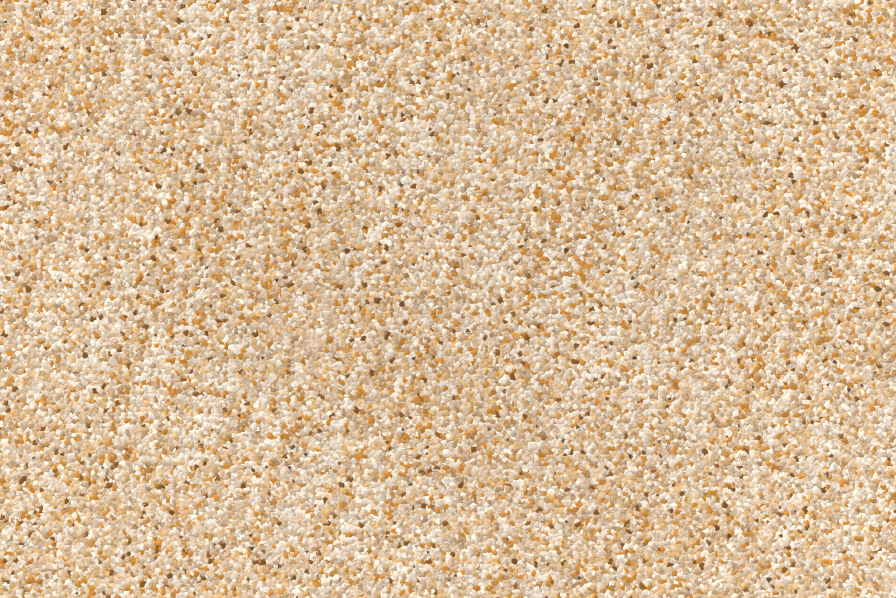
This texture is drawn by a Shadertoy shader. Its source:

```glsl
// Dry beach sand: small stretched grains softly blended where they touch, with
// broken shadows between them, fine grit, sparse dark and shell flecks, and
// faint broad shading. Each pixel averages a small grid of samples.

const float GRAINS = 158.0;        // grain cells per canvas height
const float FLECKS = 44.0;         // fleck cells per canvas height
const float SIZE_SPREAD = 0.42;    // how much grain sizes differ
const float STRETCH = 0.6;         // how elongated grains may be
const float WARP = 0.38;           // raggedness of grain outlines
const float BLEND = 11.0;          // sharpness of borders between grains
const float SHADOW_WIDTH = 0.30;
const float SHADOW = 0.60;
const float DOME_LIGHT = 0.20;     // light and shade across one grain
const float TINT_SPREAD = 0.13;    // brightness range between grains
const float GRIT = 0.12;           // strength of the finest relief
const float DARK_SHARE = 0.06;
const float SHELL_SHARE = 0.03;
const vec2 LIGHT_DIR = vec2(-0.55, 0.83);
const int SAMPLES = 2;             // samples per pixel side

const vec3 CREAM = vec3(0.87, 0.765, 0.645);
const vec3 PALE  = vec3(0.95, 0.895, 0.825);
const vec3 HONEY = vec3(0.87, 0.71, 0.50);
const vec3 BROWN = vec3(0.76, 0.61, 0.45);
const vec3 AMBER = vec3(0.81, 0.55, 0.24);
const vec3 UMBER = vec3(0.54, 0.36, 0.18);
const vec3 SOOT  = vec3(0.28, 0.23, 0.18);
const vec3 SHELL = vec3(0.97, 0.94, 0.89);
const vec3 SHADOW_TINT = vec3(0.68, 0.60, 0.50);

float hash(vec2 p) {
    return fract(sin(dot(p, vec2(127.1, 311.7))) * 43758.5453);
}

vec2 hash2(vec2 p) {
    return vec2(hash(p), hash(p + 57.3));
}

float valueNoise(vec2 p) {
    vec2 i = floor(p), f = fract(p);
    f = f * f * (3.0 - 2.0 * f);
    return mix(mix(hash(i), hash(i + vec2(1, 0)), f.x),
               mix(hash(i + vec2(0, 1)), hash(i + vec2(1, 1)), f.x), f.y);
}

mat2 rotation(float a) {
    return mat2(cos(a), sin(a), -sin(a), cos(a));
}

// Mineral colour chosen by cumulative share
vec3 mineral(float r) {
    if (r < 0.38) return CREAM;
    if (r < 0.65) return PALE;
    if (r < 0.81) return HONEY;
    if (r < 0.89) return BROWN;
    if (r < 0.97) return AMBER;
    return UMBER;
}

// Ragged grains of uneven size, blended by closeness
vec3 grainColor(vec2 uv) {
    vec2 p = uv * GRAINS;
    vec2 ragged = vec2(valueNoise(p * 1.7), valueNoise(p * 1.7 + 31.4)) - 0.5;
    p += 2.0 * WARP * ragged;
    vec2 base = floor(p);
    float nearest = 9.0, second = 9.0, total = 0.0;
    vec3 color = vec3(0.0);
    for (int y = -1; y <= 1; y++)
    for (int x = -1; x <= 1; x++) {
        vec2 cell = base + vec2(x, y);
        vec2 offset = p - cell - hash2(cell);
        float size = hash(cell + 19.7), tone = hash(cell + 41.9);
        vec2 shape = rotation(6.2832 * tone) * offset;
        shape.y *= 1.0 + STRETCH * fract(size * 7.0);
        float d = length(shape) - SIZE_SPREAD * size;
        second = min(second, max(nearest, d));
        nearest = min(nearest, d);
        float weight = exp(-BLEND * d);
        float light = 1.0 + TINT_SPREAD * (tone - 0.5) + DOME_LIGHT * dot(offset, LIGHT_DIR);
        color += weight * light * mineral(hash(cell + 83.1));
        total += weight;
    }
    color /= total;
    float gap = 1.0 - smoothstep(0.0, SHADOW_WIDTH, second - nearest);
    float broken = smoothstep(0.35, 0.85, valueNoise(p * 0.9 + 9.2));
    color *= mix(vec3(1.0), SHADOW_TINT, SHADOW * gap * broken);
    return color * (1.0 + GRIT * (valueNoise(uv * GRAINS * 2.1) - 0.5));
}

// Sparse larger flecks: dark minerals and shell chips
vec3 addFleck(vec3 color, vec2 uv) {
    vec2 p = uv * FLECKS, cell = floor(p);
    float kind = hash(cell + 7.7);
    if (kind > DARK_SHARE + SHELL_SHARE) return color;
    vec2 offset = fract(p) - 0.3 - 0.4 * hash2(cell + 3.3);
    offset = rotation(6.2832 * hash(cell + 11.1)) * offset;
    offset.y *= 1.0 + 0.6 * hash(cell + 23.9);
    float radius = mix(0.10, 0.21, pow(hash(cell + 31.3), 2.0));
    float wobble = 0.03 * sin(3.0 * atan(offset.y, offset.x) + 40.0 * kind);
    float cover = smoothstep(0.06, -0.06, length(offset) - radius - wobble);
    vec3 tint = kind < DARK_SHARE ? mix(SOOT, UMBER, 0.8 * hash(cell + 61.7)) : SHELL;
    return mix(color, tint, 0.9 * cover);
}

// Uneven ground: slightly darker middle and faint slanted dimples
float groundShade(vec2 uv, float aspect) {
    vec2 q = uv - vec2(0.5 * aspect, 0.56);
    float rim = smoothstep(0.05, 0.95, length(q * vec2(0.9, 1.1)));
    float dimple = valueNoise(rotation(0.6) * uv * vec2(17.0, 25.0)) - 0.5;
    return 0.98 + 0.045 * rim + 0.025 * dimple;
}

void mainImage(out vec4 fragColor, in vec2 fragCoord) {
    vec3 sum = vec3(0.0);
    for (int j = 0; j < SAMPLES; j++)
    for (int i = 0; i < SAMPLES; i++) {
        vec2 jitter = (vec2(i, j) + 0.5) / float(SAMPLES) - 0.5;
        vec2 uv = (fragCoord + jitter) / iResolution.y;
        sum += min(addFleck(grainColor(uv), uv), 1.0);
    }
    vec3 color = sum / float(SAMPLES * SAMPLES);
    color *= groundShade(fragCoord / iResolution.y, iResolution.x / iResolution.y);
    fragColor = vec4(min(color, 1.0), 1.0);
}
```
